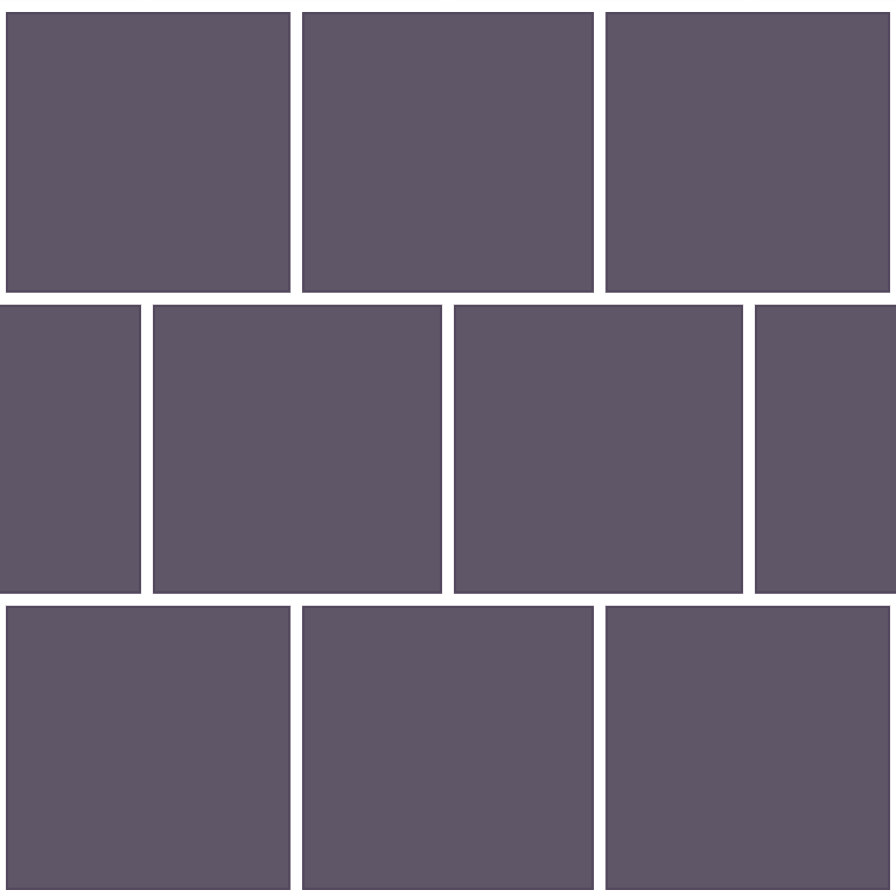
Reproduce this pattern procedurally as a WebGL 1 fragment shader.

```glsl
precision highp float;
// Plum square tiles in a half-offset running bond with white joints.

uniform vec2 u_resolution;

// Height of the k-th horizontal joint, with slightly uneven courses.
float courseJoint(float k) {
    return (k - 0.008 * mod(k, 2.0) - 0.012 * step(2.5, k)) / 3.0;
}

// Position of the vertical joint nearest to x; spacing drifts gently across.
float nearestUpright(float x, float shift) {
    float even = (floor(x * 3.0 - shift + 0.5) + shift) / 3.0;
    return even - 0.003 * sin(6.28318 * even);
}

// Signed distance to the joints: negative in the grout, positive in a tile.
float jointDistance(vec2 p) {
    float k = floor(p.y * 3.0 + 0.5);
    float joint = courseJoint(k);
    float course = k - 1.0 + step(joint, p.y);
    float shift = 0.5 * mod(course, 2.0);
    float across = abs(p.x - nearestUpright(p.x, shift)) - 0.0065;
    float along = abs(p.y - joint) - 0.0067;
    return min(across, along);
}

void main() {
    vec2 p = gl_FragCoord.xy / u_resolution;
    float pixel = 1.0 / min(u_resolution.x, u_resolution.y);
    float d = jointDistance(p);

    // Tile face with a thin darker rim
    vec3 plum = vec3(0.373, 0.341, 0.405);
    vec3 rim = vec3(0.32, 0.28, 0.36);
    vec3 tile = mix(rim, plum, smoothstep(0.0018, 0.0034, d));

    // White grout with a smoothed edge
    float inTile = smoothstep(-0.6 * pixel, 0.6 * pixel, d);
    gl_FragColor = vec4(mix(vec3(1.0), tile, inTile), 1.0);
}
```
